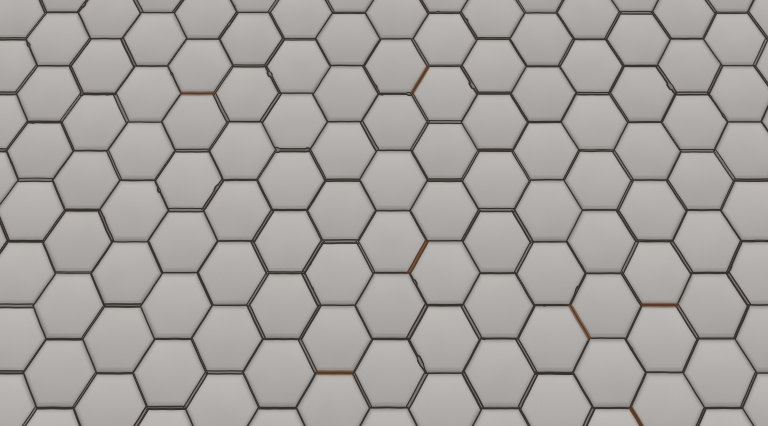
A Shadertoy shader for this pattern:

```glsl
// Perspective of the floor, in canvas heights measured from the top
const float HORIZON = 5.615;        // height of the vanishing line above the canvas
const float AXIS_X = 1.044;         // where the columns run vertically
const float COLUMN_SCALE = 0.0199;  // column spacing per unit of depth
const float ROW_SCALE = 259.86;
const float ROW_PHASE = 0.54;

// Joints, in tile heights
const float LINE_HALF = 0.0135;
const float MAX_GAP = 0.027;
const float EDGE_SHIFT = 0.016;
const float WOBBLE = 0.007;
const float CHIP_DEPTH = 0.022;
const float SHADOW_WIDTH = 0.045;
const float SHADOW_DEPTH = 0.24;
const float RUST_SHARE = 0.015;

// Surface
const vec3 TILE_TOP = vec3(0.738, 0.727, 0.717);
const vec3 TILE_BOTTOM = vec3(0.640, 0.628, 0.617);
const vec3 JOINT_FILL = vec3(0.46, 0.45, 0.44);
const vec3 JOINT_DARK = vec3(0.19, 0.17, 0.15);
const vec3 RUST = vec3(0.42, 0.25, 0.14);
const float TONE_SPREAD = 0.014;
const float GRAIN = 0.012;

const vec2 LATTICE = vec2(1.7320508, 1.0);

vec2 hash2(vec2 p) {
    vec3 q = fract(vec3(p.xyx) * vec3(0.1031, 0.1030, 0.0973));
    q += dot(q, q.yzx + 33.33);
    return fract((q.xx + q.yz) * q.zy);
}

float gradientNoise(vec2 p) {
    vec2 i = floor(p), f = p - i;
    vec2 w = f * f * f * (f * (f * 6.0 - 15.0) + 10.0);
    vec2 o = vec2(0.0, 1.0);
    float a = dot(hash2(i) * 2.0 - 1.0, f);
    float b = dot(hash2(i + o.yx) * 2.0 - 1.0, f - o.yx);
    float c = dot(hash2(i + o.xy) * 2.0 - 1.0, f - o.xy);
    float d = dot(hash2(i + o.yy) * 2.0 - 1.0, f - o.yy);
    return mix(mix(a, b, w.x), mix(c, d, w.x), w.y);
}

// Centre of the flat-topped hexagon holding p
vec2 hexCentre(vec2 p) {
    vec2 a = round(p / LATTICE) * LATTICE;
    vec2 b = (round(p / LATTICE - 0.5) + 0.5) * LATTICE;
    return dot(p - a, p - a) < dot(p - b, p - b) ? a : b;
}

// Smoothed cover of a band of the given half width
float band(float dist, float halfWidth, float pixel) {
    return clamp((halfWidth - abs(dist)) / pixel + 0.5, 0.0, 1.0);
}

void mainImage(out vec4 fragColor, in vec2 fragCoord) {
    vec2 uv = fragCoord / iResolution.y;
    float depth = 1.0 - uv.y + HORIZON;
    vec2 p = vec2((uv.x - AXIS_X) / (COLUMN_SCALE * depth) * LATTICE.x * 0.5,
                  ROW_SCALE / depth - ROW_PHASE);
    float pixel = ROW_SCALE / (depth * depth * iResolution.y);

    vec2 centre = hexCentre(p);
    vec2 local = p - centre;
    float wobble = WOBBLE * gradientNoise(p * 5.0);
    float chip = CHIP_DEPTH * smoothstep(0.3, 0.5, gradientNoise(p * 4.0 + 17.0));

    // Six joints; each shares its random values with the neighbouring tile
    float fill = 0.0, dark = 0.0, rust = 0.0, nearest = 1.0;
    for (int i = 0; i < 6; i++) {
        float angle = radians(30.0 + 60.0 * float(i));
        vec2 normal = vec2(cos(angle), sin(angle));
        vec2 key = round((centre + 0.5 * normal) * vec2(4.0 / LATTICE.x, 4.0));
        vec2 rnd = hash2(key + 11.0);
        vec2 wear = hash2(key + 213.0);
        float side = i < 3 ? 1.0 : -1.0;
        float inside = 0.5 - dot(local, normal);
        float across = side * inside + (rnd.x - 0.5) * EDGE_SHIFT + wobble;
        float gap = MAX_GAP * rnd.y * rnd.y + chip * step(0.6, wear.x);
        float weight = LINE_HALF * mix(0.75, 1.15, wear.x);
        float lines = max(band(across - gap, weight, pixel),
                          band(across + gap, weight * 0.8, pixel));
        fill = max(fill, band(across, gap, pixel));
        dark = max(dark, lines);
        rust = max(rust, step(1.0 - RUST_SHARE, wear.y) * band(across, 0.035, pixel));
        nearest = min(nearest, inside);
    }

    // Tile face, light at the top, with a faint bevel along the lower edge
    float tone = (hash2(round(centre * 2.0) + 71.0).x - 0.5) * TONE_SPREAD;
    tone += GRAIN * (gradientNoise(p * 2.3) + 0.6 * gradientNoise(p * 31.0));
    vec3 color = mix(TILE_BOTTOM, TILE_TOP, clamp(local.y + 0.5, 0.0, 1.0)) + tone;
    float bevel = band(local.y + 0.435, 0.008, pixel) * smoothstep(0.03, 0.06, nearest);
    color *= 1.0 - 0.06 * bevel;
    color *= 1.0 - SHADOW_DEPTH * exp(-pow(nearest / SHADOW_WIDTH, 2.0));

    // Joint filling, dark rims and a little rust
    color = mix(color, JOINT_FILL, 0.8 * fill);
    color = mix(color, JOINT_DARK, 0.92 * dark);
    color = mix(color, RUST, 0.6 * rust);
    fragColor = vec4(color, 1.0);
}
```
